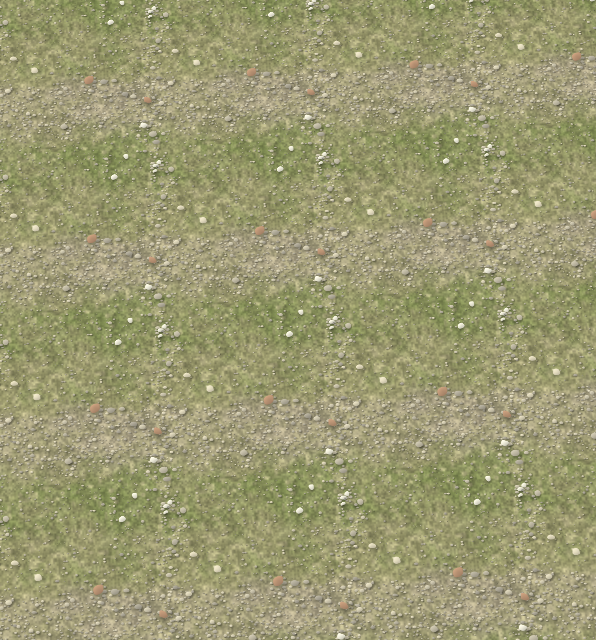
Reproduce this texture procedurally as a WebGL 1 fragment shader.

```glsl
precision highp float;
// Weathered turf: one square of grass, bare soil and pebbles, tiled about
// 3.6 times across and 4 down, gently skewed and growing towards the bottom.
// Wrapped value noise gives the ground; jittered cells give the pebbles.
uniform vec2 u_resolution;

// Tiling, in canvas heights
const vec2 TILE_SIZE = vec2(0.2505, 0.2327);
const vec2 TILE_ORIGIN = vec2(0.2409, 0.0272);
const float ROW_SLOPE = 0.0483;
const float PERSPECTIVE = 0.0315;

// Ground
const vec3 GRASS = vec3(0.50, 0.545, 0.325);
const vec3 OLIVE = vec3(0.595, 0.59, 0.415);
const vec3 SOIL = vec3(0.665, 0.630, 0.520);
const vec3 STRAW = vec3(0.73, 0.70, 0.54);
const float GRAIN = 0.62;

// Stones
const vec3 GREY = vec3(0.64, 0.62, 0.56);
const vec3 CREAM = vec3(0.86, 0.83, 0.72);
const vec3 WHITE = vec3(0.91, 0.90, 0.83);
const vec3 RUST = vec3(0.72, 0.57, 0.45);
const float SHADOW = 0.22;
const vec2 LIGHT_DIR = vec2(0.5, 0.7);

// Landmark stones: tile position and radius
const vec3 LUMP = vec3(0.726, 0.07, 0.020);
const vec3 ROUND_A = vec3(0.12, 0.28, 0.017);
const vec3 ROUND_B = vec3(0.25, 0.36, 0.021);
const vec3 RUST_A = vec3(0.584, 0.44, 0.026);
const vec3 RUST_B = vec3(0.94, 0.59, 0.024);
const vec3 CHIP = vec3(0.913, 0.75, 0.019);
const vec3 DOT = vec3(0.805, 0.94, 0.015);

float hash(vec2 p) {
  vec3 q = fract(p.xyx * 0.1031);
  q += dot(q, q.yzx + 33.33);
  return fract((q.x + q.y) * q.z);
}

// Value noise that wraps after n cells
float noise(vec2 t, float n) {
  vec2 i = floor(t * n), f = fract(t * n);
  f *= f * (3.0 - 2.0 * f);
  vec2 a = mod(i, n) + n, b = mod(i + 1.0, n) + n;
  return mix(mix(hash(a), hash(vec2(b.x, a.y)), f.x),
             mix(hash(vec2(a.x, b.y)), hash(b), f.x), f.y);
}

// Shortest offset between two points of the wrapped tile
vec2 offsetFrom(vec2 t, vec2 centre) {
  return fract(t - centre + 0.5) - 0.5;
}

vec3 addStone(vec3 ground, vec2 d, float r, vec3 tone, float aa) {
  float shade = 1.0 - smoothstep(0.5 * r, 1.5 * r + aa, length(d - r * LIGHT_DIR));
  float cover = 1.0 - smoothstep(r - aa, r + aa, length(d));
  float lit = 1.0 - 0.16 * dot(d, LIGHT_DIR) / r;
  return mix(ground * (1.0 - SHADOW * shade), tone * lit, cover);
}

vec3 addLandmark(vec3 ground, vec2 t, vec3 stone, vec3 tone, float aa) {
  vec2 d = offsetFrom(t, stone.xy);
  d += 0.016 * (vec2(noise(t, 36.0), noise(t, 41.0)) - 0.5);
  return addStone(ground, d * vec2(0.9, 1.15), stone.z, tone, aa);
}

// One layer of scattered pebbles, n cells per tile side
vec3 addPebbles(vec3 ground, vec2 t, float n, float density, float aa) {
  for (int y = -1; y <= 1; y++) {
    for (int x = -1; x <= 1; x++) {
      vec2 cell = floor(t * n) + vec2(float(x), float(y));
      vec2 id = mod(cell, n) + 3.0 * n;
      float size = smoothstep(0.0, 0.12, density - hash(id));
      if (size > 0.05) {
        vec2 jitter = vec2(hash(id + 11.3), hash(id + 27.7));
        vec2 d = t - (cell + 0.2 + 0.6 * jitter) / n;
        d *= vec2(0.85, 1.0 + 0.5 * jitter.x);
        float r = size * mix(0.16, 0.36, hash(id + 41.9)) / n;
        vec3 tone = mix(GREY, CREAM, hash(id + 63.1));
        ground = addStone(ground, d, r, tone, aa);
      }
    }
  }
  return ground;
}

void main() {
  // Canvas to tile, with y running down
  vec2 p = gl_FragCoord.xy / u_resolution.y;
  float q = 1.0 - p.y + ROW_SLOPE * p.x;
  float v = (q - TILE_ORIGIN.y) / (TILE_SIZE.y + PERSPECTIVE * q);
  float u = (p.x * (1.0 - PERSPECTIVE * v) - TILE_ORIGIN.x) / TILE_SIZE.x;
  vec2 t = fract(vec2(u, v));
  float aa = 2.0 / u_resolution.y;

  // Broad zones: grass patch, bare band, stony trail
  float broad = noise(t, 5.0), blotch = noise(t, 11.0), tuft = noise(t, 24.0);
  float ragged = 0.6 * broad + 0.4 * blotch - 0.5;
  vec2 g = offsetFrom(t, vec2(0.76, 0.96)) * vec2(1.9, 4.2);
  float grass = clamp(exp(-dot(g, g)) + 1.1 * (blotch - 0.5) + 0.7 * (tuft - 0.5), 0.0, 1.0);
  float edge = t.y + 0.12 * ragged;
  float bare = smoothstep(0.40, 0.50, edge) * (1.0 - smoothstep(0.66, 0.88, edge));
  float trail = offsetFrom(t, vec2(0.98 + 0.25 * ragged, 0.0)).x;
  trail = exp(-180.0 * trail * trail);
  float stony = 0.10 + 0.24 * bare + 0.26 * trail + 0.15 * ragged;

  // Ground colour and grain
  vec3 color = mix(OLIVE, GRASS, grass);
  color = mix(color, SOIL, clamp(bare * (0.75 + ragged) + 0.7 * (tuft - 0.5), 0.0, 1.0));
  color = mix(color, STRAW, 0.6 * smoothstep(0.55, 0.95, noise(t, 33.0) + 0.25 * trail));
  float grain = 0.2 * tuft + 0.4 * noise(t, 52.0) + 0.4 * noise(t, 97.0) - 0.5;
  color *= 1.0 + GRAIN * grain;

  // Scattered pebbles, fine to coarse
  color = addPebbles(color, t, 52.0, stony + 0.08, aa);
  color = addPebbles(color, t, 30.0, stony, aa);
  color = addPebbles(color, t, 17.0, 0.6 * stony, aa);

  // Landmarks and the white cluster at the tile corner
  color = addLandmark(color, t, LUMP, WHITE, aa);
  color = addLandmark(color, t, ROUND_A, CREAM, aa);
  color = addLandmark(color, t, ROUND_B, CREAM, aa);
  color = addLandmark(color, t, RUST_A, RUST, aa);
  color = addLandmark(color, t, RUST_B, RUST, aa);
  color = addLandmark(color, t, CHIP, WHITE, aa);
  color = addLandmark(color, t, DOT, WHITE, aa);
  for (int k = 0; k < 5; k++) {
    vec2 s = vec2(hash(vec2(float(k), 5.0)), hash(vec2(float(k), 9.0))) - 0.5;
    color = addLandmark(color, t, vec3(s * vec2(0.06, 0.09), 0.012), WHITE, aa);
  }
  gl_FragColor = vec4(color, 1.0);
}
```
